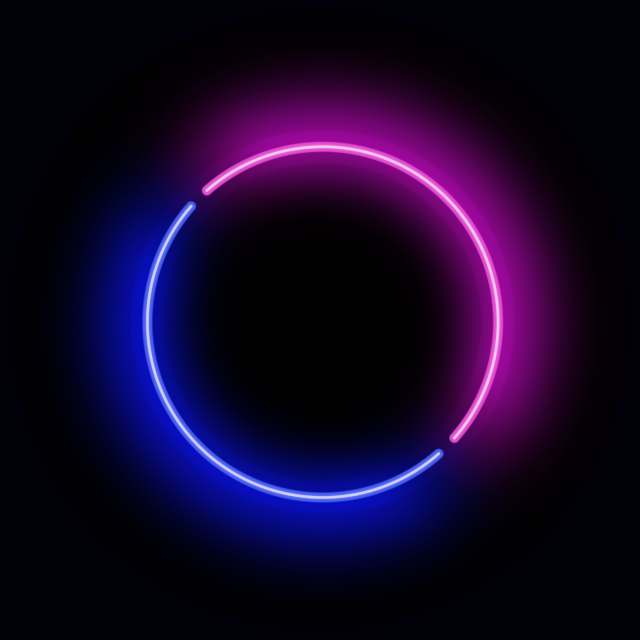
Write a WebGL 1 fragment shader that draws this background.

```glsl
precision highp float;

uniform vec2 u_resolution;

#define RING_CENTER vec2(0.0043, -0.0033)
#define RING_RADIUS 0.274
#define ARC_HALF_ANGLE 1.507
#define TUBE_HALF_WIDTH 0.0078
#define CORE_HALF_WIDTH 0.0024
#define GLOW_OUTSIDE 0.092
#define GLOW_INSIDE 0.068
#define HALO_HALF_WIDTH 0.030
#define PINK_GLOW vec3(0.56, 0.03, 0.56)
#define BLUE_GLOW vec3(0.03, 0.05, 0.68)
#define PINK_TUBE vec3(0.90, 0.25, 0.81)
#define BLUE_TUBE vec3(0.22, 0.33, 0.95)

// Distance to a circular arc that is centred on the +y axis
float arcDistance(vec2 p) {
    p.x = abs(p.x);
    vec2 end = vec2(sin(ARC_HALF_ANGLE), cos(ARC_HALF_ANGLE));
    bool pastEnd = end.y * p.x > end.x * p.y;
    return pastEnd ? length(p - end * RING_RADIUS) : abs(length(p) - RING_RADIUS);
}

// Wide soft light on both sides of the ring, fading past the arc ends
vec3 arcGlow(vec2 p, vec3 tint) {
    float offset = length(p) - RING_RADIUS;
    float spread = offset > 0.0 ? GLOW_OUTSIDE : GLOW_INSIDE;
    float falloff = exp(-offset * offset / (spread * spread));
    float side = mix(0.82, 1.0, smoothstep(-0.012, 0.012, offset));
    float halo = 1.0 - smoothstep(HALO_HALF_WIDTH - 0.008, HALO_HALF_WIDTH, abs(offset));
    float coverage = smoothstep(-0.08, 0.16, p.y);
    return tint * coverage * falloff * (side + 0.10 * halo);
}

// Bright tube with rounded caps and a pale core
vec3 addTube(vec3 color, vec2 p, vec3 tint, float pixel) {
    float d = arcDistance(p);
    float edge = max(pixel, 0.0015);
    float tube = 1.0 - smoothstep(TUBE_HALF_WIDTH - edge, TUBE_HALF_WIDTH + edge, d);
    float core = 1.0 - smoothstep(CORE_HALF_WIDTH - edge, CORE_HALF_WIDTH + edge, d);
    float sheen = exp(-d * d / (CORE_HALF_WIDTH * CORE_HALF_WIDTH * 4.0));
    vec3 pale = mix(tint, vec3(1.0, 0.96, 1.0), 0.82);
    vec3 body = mix(tint, pale, max(core, 0.35 * sheen));
    return mix(color, body, tube * 0.95);
}

void main() {
    float scale = min(u_resolution.x, u_resolution.y);
    vec2 uv = (gl_FragCoord.xy - 0.5 * u_resolution) / scale;
    float pixel = 1.0 / scale;

    // Rotate so that the pink arc faces +y and the blue arc faces -y
    vec2 q = uv - RING_CENTER;
    vec2 p = vec2(q.x - q.y, q.x + q.y) * 0.70711;

    // Black disc on a faint navy surround
    vec3 color = vec3(0.004, 0.002, 0.034) * smoothstep(0.465, 0.498, length(uv));

    color += arcGlow(p, PINK_GLOW);
    color += arcGlow(-p, BLUE_GLOW);
    color = addTube(color, p, PINK_TUBE, pixel);
    color = addTube(color, -p, BLUE_TUBE, pixel);

    gl_FragColor = vec4(color, 1.0);
}
```
